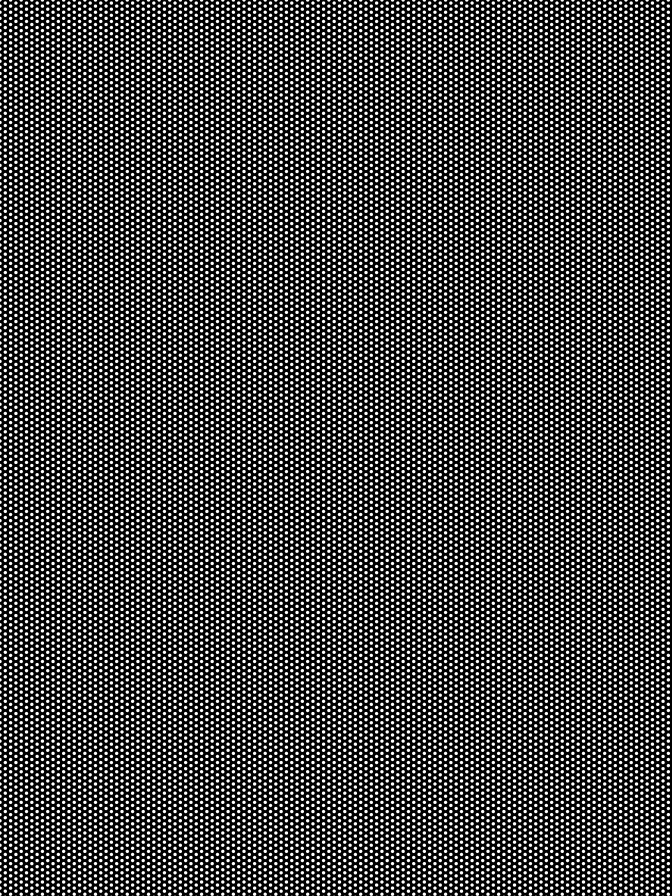
Give the GLSL for this pattern, as a WebGL 2 fragment shader.

```glsl
#version 300 es
precision highp float;
// A fine perforated screen: small white dots on black, set in a
// triangular lattice of upright columns, every other column shifted by half.
// The lattice is two interleaved rectangular grids; the nearest dot wins.

uniform vec2 u_resolution;
out vec4 fragColor;

// Distance from p to the nearest point of a rectangular grid
float gridDistance(vec2 p, vec2 cell) {
    return length((fract(p / cell + 0.5) - 0.5) * cell);
}

void main() {
    // Canvas height is 1; the lattice hangs from the top left corner
    vec2 p = vec2(gl_FragCoord.x, u_resolution.y - gl_FragCoord.y) / u_resolution.y;
    float pixel = 1.0 / u_resolution.y;

    // Dot spacing down a column, and the width of a pair of columns
    float spacing = 1.0 / 146.286;
    vec2 cell = spacing * vec2(sqrt(3.0), 1.0);

    // Straight columns and the half-shifted columns between them
    float toDot = min(gridDistance(p, cell), gridDistance(p + 0.5 * cell, cell));

    // Round dot with an edge one pixel wide
    float radius = 0.27 * spacing;
    float dotCover = clamp(0.5 + (radius - toDot) / pixel, 0.0, 1.0);

    vec3 black = vec3(0.0);
    vec3 white = vec3(1.0);
    fragColor = vec4(mix(black, white, dotCover), 1.0);
}
```
